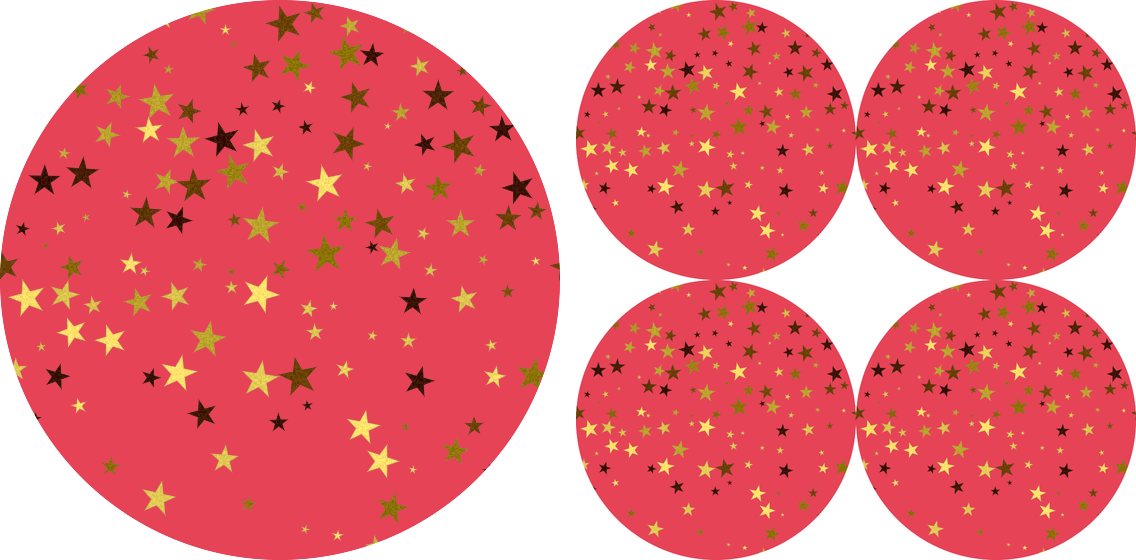
Left, the tile; right, the same tile 2 across and 2 down.
Reproduce this pattern procedurally as a WebGL 1 fragment shader.

```glsl
precision highp float;
uniform vec2 u_resolution;

#define CELLS 14.0        // even number of star cells per side
#define MIN_RADIUS 0.006
#define MAX_RADIUS 0.037
#define SIZE_BIAS 1.15    // above 1 favours small stars
#define NOTCH 0.39        // inner to outer radius of a star
#define TILT 0.40         // largest lean in radians
#define RIM 0.0013
#define GRAIN_CELLS 384.0
#define GRAIN 0.09
#define SEED 17.0

const float SECTOR = 0.6283185;  // half the angle between two tips
const vec3 WHITE = vec3(1.0);
const vec3 RED = vec3(0.902, 0.263, 0.337);
const vec3 RIM_TINT = vec3(0.70, 0.52, 0.38);

vec3 hash3(vec2 p) {
  vec3 q = fract(p.xyx * vec3(0.1031, 0.1030, 0.0973));
  q += dot(q, q.yxz + 33.33);
  return fract((q.xxy + q.yzz) * q.zyx);
}

// Signed distance to the edges of a five-pointed star, first tip up
float starDistance(vec2 p, float radius) {
  float angle = mod(atan(p.x, p.y) + SECTOR, 2.0 * SECTOR) - SECTOR;
  vec2 folded = length(p) * vec2(cos(angle), abs(sin(angle)));
  vec2 tip = vec2(radius, 0.0);
  vec2 notch = NOTCH * radius * vec2(cos(SECTOR), sin(SECTOR));
  return dot(folded - tip, normalize(vec2(notch.y, tip.x - notch.x)));
}

// Foil colours from near black through olive to pale gold
vec3 foil(float tone) {
  vec3 c = mix(vec3(0.22, 0.06, 0.02), vec3(0.42, 0.26, 0.01), smoothstep(0.06, 0.16, tone));
  c = mix(c, vec3(0.55, 0.45, 0.02), smoothstep(0.20, 0.34, tone));
  c = mix(c, vec3(0.74, 0.65, 0.17), smoothstep(0.36, 0.50, tone));
  c = mix(c, vec3(0.88, 0.79, 0.32), smoothstep(0.54, 0.72, tone));
  return mix(c, vec3(1.0, 0.89, 0.42), smoothstep(0.76, 0.92, tone));
}

void main() {
  vec2 uv = gl_FragCoord.xy / u_resolution;
  float pixel = 1.0 / min(u_resolution.x, u_resolution.y);
  vec2 grid = uv * CELLS;
  float grain = GRAIN * (hash3(floor(uv * GRAIN_CELLS)).x - 0.5);
  vec3 color = RED;

  // Jittered stars in staggered rows, wrapped at the canvas edges
  for (int j = -1; j <= 1; j++) {
    float row = floor(grid.y) + float(j);
    float stagger = 0.5 * mod(row, 2.0);
    for (int i = -1; i <= 1; i++) {
      vec2 cell = vec2(floor(grid.x - stagger) + float(i), row);
      vec2 id = mod(cell, CELLS) + SEED;
      vec3 place = hash3(id);
      vec3 look = hash3(id + 71.0);

      float size = pow(place.z, SIZE_BIAS);
      float radius = mix(MIN_RADIUS, MAX_RADIUS, size);
      vec2 jitter = (place.xy - 0.5) * (0.86 - 0.5 * size);
      vec2 p = (grid - cell - vec2(stagger, 0.0) - 0.5 - jitter) / CELLS;

      float lean = TILT * (2.0 * look.y - 1.0);
      float c = cos(lean);
      float s = sin(lean);
      float d = starDistance(mat2(c, s, -s, c) * p, radius);

      // Fewer stars towards the bottom
      float height = (id.y - SEED + 0.5) / CELLS;
      float present = step(look.z, 0.3 + 1.3 * height);

      vec3 gold = foil(look.x) + grain;
      float rim = smoothstep(-RIM - 0.5 * pixel, 0.0, d);
      gold = mix(gold, RIM_TINT * (0.4 + 0.6 * smoothstep(0.0, 0.5, look.x)), 0.6 * rim);
      float cover = 1.0 - smoothstep(-0.5 * pixel, 0.5 * pixel, d);
      color = mix(color, gold, cover * present);
    }
  }

  // Round field on white
  float outside = smoothstep(-0.5 * pixel, 0.5 * pixel, length(uv - 0.5) - 0.5);
  gl_FragColor = vec4(mix(color, WHITE, outside), 1.0);
}
```
